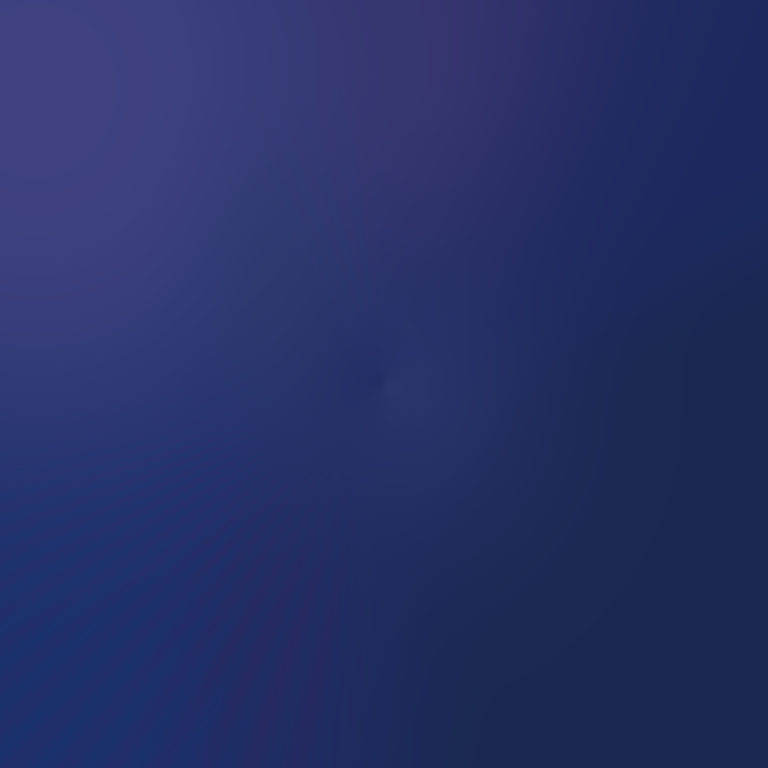
Give the GLSL for this background, as a WebGL 2 fragment shader.

```glsl
#version 300 es
precision highp float;
// Soft indigo and navy gradient with faint curved rays pinched at the centre.

uniform vec2 u_resolution;
out vec4 fragColor;

const vec3 NAVY = vec3(0.106, 0.158, 0.328);
const vec3 MIDNIGHT = vec3(0.112, 0.160, 0.368);
const vec3 ROYAL = vec3(0.112, 0.186, 0.420);
const vec3 PLUM = vec3(0.145, 0.166, 0.385);
const vec3 VIOLET = vec3(0.205, 0.200, 0.425);
const vec3 CORE = vec3(0.160, 0.196, 0.415);
const vec3 LAVENDER = vec3(0.247, 0.258, 0.498);
const vec3 SLATE = vec3(0.175, 0.228, 0.430);
const vec3 RAY_TINT = vec3(-0.013, 0.007, 0.005);

const vec2 CENTRE = vec2(0.5);
const float RAY_RATE = 140.0;    // angular frequency of the rays
const float RAY_SPREAD = 33.0;   // widens the rays toward the vertical
const float PINCH_DEPTH = 0.020;
const float PINCH_SIZE = 0.10;

// Gaussian falloff inside an ellipse
float glow(vec2 p, vec2 centre, vec2 radius) {
    vec2 q = (p - centre) / radius;
    return exp(-dot(q, q));
}

// Glow with a flatter top and a steeper edge
float plateau(vec2 p, vec2 centre, vec2 radius) {
    float d = length((p - centre) / radius);
    return exp(-d * d * d);
}

float band(float a, float start, float full, float fade, float end) {
    return smoothstep(start, full, a) * (1.0 - smoothstep(fade, end, a));
}

// Broad colour fields
vec3 background(vec2 p) {
    float upperRight = smoothstep(0.40, 0.64, p.y - 0.5 * (p.x - 0.65));
    vec3 col = mix(NAVY, MIDNIGHT, upperRight);
    col = mix(col, ROYAL, 1.0 - smoothstep(0.15, 0.66, p.x));
    col = mix(col, PLUM, 0.75 * glow(p, vec2(0.36, 0.16), vec2(0.13, 0.26)));

    // Leaning violet column that opens toward the top
    float axis = 0.5 + 0.12 * (p.y - 0.5);
    float width = 0.10 + 0.14 * p.y;
    float column = exp(-pow((p.x - axis) / width, 2.0));
    col = mix(col, VIOLET, column * smoothstep(0.42, 0.92, p.y));

    col = mix(col, CORE, 0.75 * glow(p, vec2(0.54, 0.48), vec2(0.17, 0.20)));
    col = mix(col, LAVENDER, plateau(p, vec2(0.05, 0.88), vec2(0.42, 0.46)));
    return mix(col, SLATE, 0.55 * glow(p, vec2(0.36, 0.62), vec2(0.10, 0.18)));
}

// Fine rays below left and above the centre
float rays(float angle, float radius) {
    float wave = cos(RAY_RATE * angle - RAY_SPREAD * angle * abs(angle));
    float lower = band(angle, 0.10, 0.35, 1.20, 1.60);
    float upper = 0.35 * band(-angle, 0.85, 1.20, 1.45, 1.60);
    float nearMask = smoothstep(0.06, 0.35, radius);
    float upperFade = 1.0 - smoothstep(0.25, 0.50, radius);
    return wave * (lower * nearMask + upper * upperFade * smoothstep(0.03, 0.12, radius));
}

void main() {
    vec2 p = gl_FragCoord.xy / u_resolution;
    vec2 d = p - CENTRE;
    float radius = length(d);
    float angle = atan(-d.y, -d.x + 1e-6);   // zero points left, positive turns down

    vec3 col = background(p);
    col += RAY_TINT * rays(angle, radius);

    // Pinch: shade on the upper left, light on the lower right
    float side = dot(d, normalize(vec2(0.92, -0.39))) / max(radius, 0.004);
    col += PINCH_DEPTH * side * exp(-radius / PINCH_SIZE);

    fragColor = vec4(clamp(col, 0.0, 1.0), 1.0);
}
```
